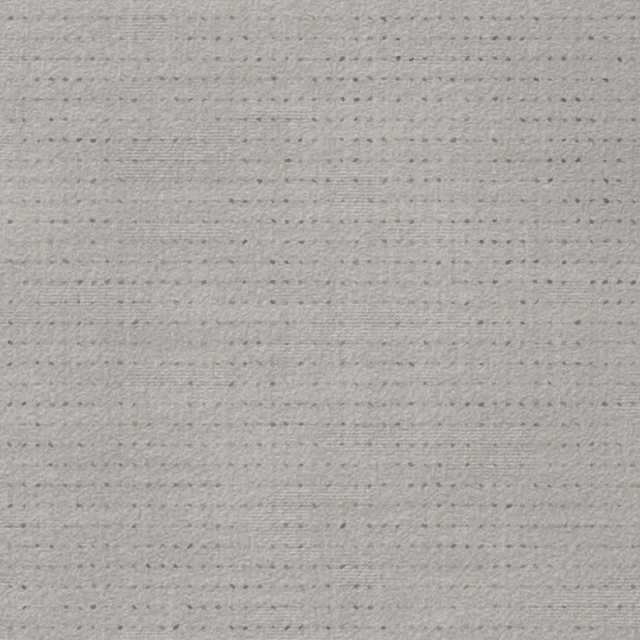
Reproduce this texture procedurally as a WebGL 1 fragment shader.

```glsl
precision highp float;
// Warm grey woven cloth with a fine crimped grain and a grid of small worn pinholes.

uniform vec2 u_resolution;

const vec2 PITCH = vec2(0.02164, 0.03173);      // about 46 columns, 31.5 rows
const vec2 FIRST_HOLE = vec2(0.0156, 0.0195);
const vec3 CLOTH = vec3(0.692, 0.676, 0.656);
const vec3 HOLE = vec3(0.430, 0.412, 0.400);
const float TAU = 6.2831853;

float hash(vec2 p) {
  return fract(sin(dot(p, vec2(127.1, 311.7))) * 43758.5453);
}

float noise(vec2 p) {
  vec2 i = floor(p);
  vec2 f = fract(p);
  f = f * f * (3.0 - 2.0 * f);
  float low = mix(hash(i), hash(i + vec2(1.0, 0.0)), f.x);
  float high = mix(hash(i + vec2(0.0, 1.0)), hash(i + vec2(1.0, 1.0)), f.x);
  return mix(low, high, f.y);
}

// Side-lit slope of a noise surface, signed around zero
float relief(vec2 p, vec2 light) {
  return noise(p + light) - noise(p - light);
}

// Fine crimped threads
float grain(vec2 uv) {
  vec2 wobble = vec2(noise(uv * 90.0), noise(uv * 90.0 + 31.0)) * 0.006;
  float crimp = relief((uv + wobble) * vec2(210.0, 250.0), vec2(-0.25, 0.35));
  float fuzz = noise(uv * 380.0 + 17.0) - 0.5;
  return 0.085 * crimp + 0.075 * fuzz;
}

// Broad tone changes and faint streaks along both thread directions
float shading(vec2 uv) {
  float cloud = noise(uv * vec2(5.0, 7.0) + 3.0) - 0.5;
  float weft = noise(uv * vec2(7.0, 75.0) + 41.0) - 0.5;
  float warp = noise(uv * vec2(80.0, 5.0) + 67.0) - 0.5;
  return 0.020 * cloud + 0.026 * weft + 0.016 * warp - 0.022 * smoothstep(0.6, 1.0, uv.x);
}

// Beaded ribs that show through in scattered wide patches
float ribs(vec2 uv) {
  float patches = smoothstep(0.66, 0.86, noise(uv * vec2(9.0, 22.0) + 11.0));
  float bend = noise(uv * 40.0) * 1.5;
  float rows = sin(uv.y * TAU * 185.0 + bend);
  float beads = 0.6 + 0.4 * sin(uv.x * TAU * 150.0 + bend * 2.0);
  return 0.055 * patches * rows * beads;
}

// Coverage of the pinhole in this grid cell, with uneven size, place and depth
float pinhole(vec2 uv, float pixel) {
  vec2 grid = (uv - FIRST_HOLE) / PITCH + 0.5;
  vec2 id = floor(grid);
  vec2 shift = vec2(hash(id + 5.0), hash(id + 9.0)) - 0.5;
  vec2 p = (fract(grid) - 0.5) * PITCH - shift * 0.0022;
  p.y += p.x * (hash(id + 13.0) - 0.5);
  float ragged = (noise(uv * 330.0) - 0.5) * 0.0022;
  float dist = length(p * vec2(0.85, 1.1)) + ragged;
  float radius = mix(0.0022, 0.0037, hash(id + 21.0));
  float edge = 0.0011 + 0.5 * pixel;
  float wear = 0.65 + 0.6 * noise(id * 0.17 + 2.0);
  float depth = mix(0.12, 0.85, hash(id + 27.0)) * wear;
  return depth * (1.0 - smoothstep(radius - edge, radius + edge, dist));
}

// Faint pressed line joining the holes of each row
float rowCrease(vec2 uv) {
  float row = (uv.y - FIRST_HOLE.y) / PITCH.y + 0.5;
  float offset = (fract(row) - 0.5) * PITCH.y;
  float strength = noise(vec2(uv.x * 22.0, floor(row) * 3.7));
  return 0.035 * strength * exp(-offset * offset / 0.000004);
}

void main() {
  vec2 uv = gl_FragCoord.xy / u_resolution;
  float pixel = 1.0 / min(u_resolution.x, u_resolution.y);
  float tone = grain(uv) + shading(uv) + ribs(uv) - rowCrease(uv);
  vec3 color = CLOTH + tone;
  color = mix(color, HOLE + 0.5 * tone, pinhole(uv, pixel));
  gl_FragColor = vec4(clamp(color, 0.0, 1.0), 1.0);
}
```
